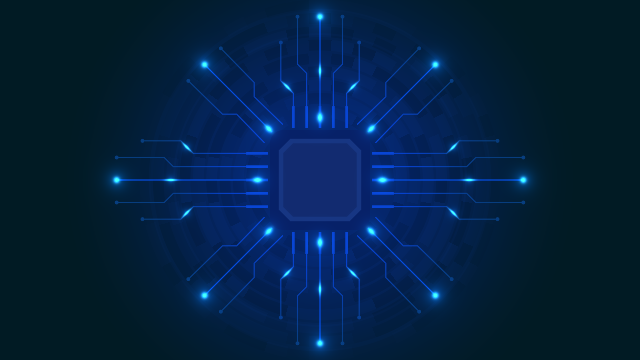
Write a WebGL 2 fragment shader that draws this background.

```glsl
#version 300 es
precision highp float;
// A glowing processor on a dark blue field, with circuit traces on all sides.
// Symmetry folds the plane, so one arm and one diagonal draw every trace;
// faint hashed ring segments and elliptical light flares complete it.

uniform vec2 u_resolution;
out vec4 fragColor;

const float TAU = 6.2831853;
const float CANVAS_HEIGHT = 4.32;
const float TRACE_HALF = 0.007;
const float DOT_RADIUS = 0.023;
const vec2 DIAGONAL = vec2(0.7071);

float hash(vec2 cell) {
    return fract(sin(dot(cell, vec2(127.1, 311.7))) * 43758.5453);
}

float cover(float dist, float pixel) {
    return 1.0 - smoothstep(-0.5 * pixel, 0.5 * pixel, dist);
}

float segment(vec2 p, vec2 a, vec2 b) {
    vec2 ab = b - a;
    return length(p - a - ab * clamp(dot(p - a, ab) / dot(ab, ab), 0.0, 1.0));
}

float roundedBox(vec2 p, vec2 size, float radius) {
    vec2 q = abs(p) - size + radius;
    return length(max(q, 0.0)) + min(max(q.x, q.y), 0.0) - radius;
}

float octagon(vec2 p, float size, float cut) {
    vec2 q = abs(p);
    return max(max(q.x, q.y) - size, dot(q, DIAGONAL) - (2.0 * size - cut) * DIAGONAL.x);
}

// Polyline through four points, closed by a round terminal
float trace(vec2 p, vec2 a, vec2 b, vec2 c, vec2 d) {
    float line = min(segment(p, a, b), min(segment(p, b, c), segment(p, c, d)));
    return min(line - TRACE_HALF, length(p - d) - DOT_RADIUS);
}

// Traces leaving one side; x runs outward and shift shortens the arm
float arm(vec2 p, float shift) {
    vec2 s = vec2(shift, 0.0);
    float middle = segment(p, vec2(0.63, 0.0), vec2(2.44, 0.0) - s) - TRACE_HALF;
    float inner = trace(p, vec2(0.63, 0.16), vec2(1.76, 0.16) - s,
                        vec2(1.87, 0.27) - s, vec2(2.44, 0.27) - s);
    float outer = trace(p, vec2(0.63, 0.32), vec2(1.52, 0.32) - s,
                        vec2(1.67, 0.47) - s, vec2(2.13, 0.47) - s);
    return min(middle, min(inner, outer));
}

// Thick contacts repeated across one side
float pins(vec2 p) {
    float row = min(floor(p.y / 0.16 + 0.5), 2.0);
    return roundedBox(p - vec2(0.755, row * 0.16), vec2(0.13, 0.016), 0.004);
}

// Bright ellipse along a direction, inside a soft blue halo
vec3 flare(vec2 p, vec2 along, vec2 size, float halo) {
    vec2 e = vec2(dot(p, along), dot(p, vec2(-along.y, along.x))) / size;
    vec3 core = vec3(0.3, 0.85, 0.9) * exp(-dot(e, e));
    return core + vec3(0.0, 0.32, 0.65) * exp(-length(p) / halo);
}

vec3 armLights(vec2 p, float shift) {
    vec2 s = vec2(shift, 0.0);
    vec2 axis = vec2(1.0, 0.0);
    return flare(p - vec2(0.75, 0.0), axis, vec2(0.05, 0.03), 0.055)
         + flare(p - vec2(1.79, 0.0) + s, axis, vec2(0.065, 0.013), 0.03)
         + flare(p - vec2(1.60, 0.395) + s, DIAGONAL, vec2(0.06, 0.013), 0.03)
         + flare(p - vec2(2.44, 0.0) + s, axis, vec2(0.034), 0.07);
}

// Signed tint of concentric rings broken into random blocks
float ringTint(vec2 p, float pixel) {
    float radius = length(p);
    float turn = atan(p.y, p.x) / TAU + 0.5;
    float tint = 0.0;
    for (int i = 0; i < 9; i++) {
        float k = float(i);
        float band = cover(abs(radius - 0.82 - 0.16 * k) - 0.065, pixel);
        float count = 18.0 + 4.0 * k;
        float block = hash(vec2(floor(turn * count), k));
        tint += band * (step(0.6, block) * 0.7 - step(block, 0.35));
    }
    float rims = cover(abs(radius - 2.03) - 0.025, pixel)
               + cover(abs(radius - 1.75) - 0.012, pixel);
    return tint * (1.0 - smoothstep(1.5, 2.5, radius)) + 0.6 * rims;
}

void main() {
    float pixel = CANVAS_HEIGHT / u_resolution.y;
    vec2 p = (gl_FragCoord.xy - 0.5 * u_resolution) * pixel;
    vec2 q = abs(p);
    vec2 folded = vec2(max(q.x, q.y), min(q.x, q.y));
    float radius = length(p);

    // Field and rings
    vec3 color = mix(vec3(0.005, 0.105, 0.14), vec3(0.02, 0.15, 0.44),
                     1.0 - smoothstep(0.4, 3.2, radius));
    color += vec3(0.004, 0.013, 0.035) * ringTint(p, pixel);

    // Circuit traces and contacts
    float diagonal = segment(q, vec2(0.58), vec2(1.385)) - TRACE_HALF;
    float branch = trace(folded, vec2(0.67, 0.45), vec2(1.00, 0.79),
                         vec2(1.17, 0.79), vec2(1.58, 1.19));
    float wires = min(min(arm(q, 0.0), arm(q.yx, 0.48)), min(diagonal, branch));
    vec3 wireColor = mix(vec3(0.03, 0.27, 0.85), vec3(0.03, 0.25, 0.52), smoothstep(0.9, 2.1, radius));
    wireColor = mix(wireColor, vec3(0.02, 0.32, 0.95), cover(min(min(q.x, q.y), diagonal) - 0.03, pixel));
    color = mix(color, wireColor, 0.9 * cover(wires, pixel));
    color = mix(color, vec3(0.03, 0.27, 0.83), cover(pins(folded), pixel));

    // Processor body, bevel and face
    color = mix(color, vec3(0.03, 0.125, 0.40), 0.9 * cover(roundedBox(p, vec2(0.6), 0.16), pixel));
    color = mix(color, vec3(0.09, 0.21, 0.51), cover(octagon(p, 0.495, 0.14), pixel));
    color = mix(color, vec3(0.07, 0.17, 0.44), cover(octagon(p, 0.44, 0.115), pixel));

    // Lights
    color += armLights(q, 0.0) + armLights(q.yx, 0.48);
    color += flare(q - vec2(0.615), DIAGONAL, vec2(0.05, 0.028), 0.055);
    color += flare(q - vec2(1.385), DIAGONAL, vec2(0.034), 0.07);
    fragColor = vec4(min(color, 1.0), 1.0);
}
```
